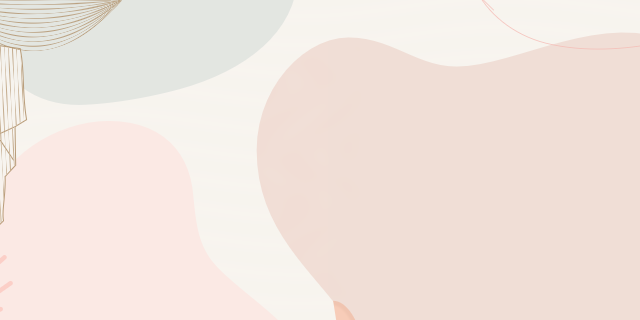
A Shadertoy shader for this background:

```glsl
// Pastel paper backdrop: soft organic blobs with a fine pink line, and a
// hatched bowl and hanging cloth in tan ink at the left. Blobs are closed
// Bezier paths turned into signed distances; hatching is repeated lines.

const vec3 PAPER = vec3(0.970, 0.957, 0.936);
const vec3 SAGE  = vec3(0.890, 0.900, 0.884);
const vec3 BLUSH = vec3(0.985, 0.912, 0.894);
const vec3 SAND  = vec3(0.940, 0.870, 0.838);
const vec3 ROSE  = vec3(0.960, 0.730, 0.705);
const vec3 PEACH = vec3(0.970, 0.800, 0.720);
const vec3 CORAL = vec3(0.985, 0.810, 0.780);
const vec3 INK   = vec3(0.700, 0.580, 0.430);
const float INK_WIDTH = 0.0016;   // half width of the drawn lines
const float BOWL_LINES = 11.0;
const float CLOTH_LINES = 80.0;   // folds per unit of width
const int CURVE_STEPS = 14;

// Path state: shaded point, pen position, squared distance, inside sign
vec2 p, pen;
float dist2, side;

void moveTo(float x, float y) { pen = vec2(x, y); dist2 = 1e3; side = 1.0; }

void lineTo(float x, float y) {
    vec2 b = vec2(x, y), e = b - pen, w = p - pen;
    vec2 d = w - e * clamp(dot(w, e) / dot(e, e), 0.0, 1.0);
    dist2 = min(dist2, dot(d, d));
    bvec3 c = bvec3(p.y >= pen.y, p.y < b.y, e.x * w.y > e.y * w.x);
    if (all(c) || all(not(c))) side = -side;
    pen = b;
}

void curveTo(float bx, float by, float cx, float cy, float dx, float dy) {
    vec2 a = pen, b = vec2(bx, by), c = vec2(cx, cy), d = vec2(dx, dy);
    for (int i = 1; i < CURVE_STEPS; i++) {
        float t = float(i) / float(CURVE_STEPS);
        vec2 m = mix(b, c, t);
        vec2 q = mix(mix(mix(a, b, t), m, t), mix(m, mix(c, d, t), t), t);
        lineTo(q.x, q.y);
    }
    lineTo(dx, dy);
}

float cover(float d) { return clamp(0.5 - d * iResolution.y, 0.0, 1.0); }
float fillPath() { return cover(side * sqrt(dist2)); }
float strokePath(float halfWidth) { return cover(sqrt(dist2) - halfWidth); }

float sageBlob() {
    moveTo(0.922, -0.013);
    curveTo(0.885, 0.13, 0.742, 0.229, 0.56, 0.279);
    curveTo(0.456, 0.307, 0.339, 0.326, 0.247, 0.328);
    curveTo(0.13, 0.328, 0.026, 0.273, -0.013, 0.156);
    lineTo(-0.013, -0.013);
    lineTo(0.922, -0.013);
    return fillPath();
}

float blushBlob() {
    moveTo(-0.013, 0.586);
    curveTo(0.039, 0.469, 0.195, 0.378, 0.339, 0.378);
    curveTo(0.508, 0.378, 0.594, 0.477, 0.604, 0.612);
    curveTo(0.612, 0.69, 0.617, 0.75, 0.656, 0.807);
    curveTo(0.703, 0.872, 0.807, 0.938, 0.885, 1.016);
    lineTo(-0.013, 1.016);
    lineTo(-0.013, 0.586);
    return fillPath();
}

float sandBlob() {
    moveTo(1.089, 0.117);
    curveTo(0.951, 0.117, 0.802, 0.273, 0.802, 0.469);
    curveTo(0.802, 0.69, 0.938, 0.813, 1.042, 0.943);
    lineTo(1.094, 1.016);
    lineTo(2.031, 1.016);
    lineTo(2.031, 0.109);
    curveTo(1.823, 0.068, 1.589, 0.208, 1.427, 0.208);
    curveTo(1.302, 0.208, 1.224, 0.117, 1.089, 0.117);
    return fillPath();
}

void drawCloth(inout vec3 col) {
    moveTo(-0.02, 0.14);
    lineTo(0.063, 0.152);
    curveTo(0.077, 0.22, 0.069, 0.29, 0.083, 0.374);
    lineTo(0.047, 0.396);
    lineTo(0.049, 0.516);
    lineTo(0.016, 0.552);
    curveTo(0.018, 0.61, 0.005, 0.66, 0.011, 0.69);
    lineTo(-0.02, 0.72);
    lineTo(-0.02, 0.14);
    float inside = fillPath();
    col = mix(col, PAPER, 0.85 * inside);
    pen = vec2(0.047, 0.396);                     // inner folds
    lineTo(-0.01, 0.422);
    lineTo(0.042, 0.5);
    float fold = (p.x - 0.05 * p.y) * CLOTH_LINES;
    float reach = 0.5 + 0.5 * sin(p.y * 27.0 + 1.7 * floor(fold));
    float hatch = cover(abs(fract(fold) - 0.5) / CLOTH_LINES - INK_WIDTH * reach);
    col = mix(col, INK, max(0.75 * inside * hatch, 0.9 * strokePath(INK_WIDTH)));
}

// Hatch lines follow scaled copies of the bowl's parabolic lower edge
void drawBowl(inout vec3 col) {
    float across = (p.x - 0.104) / 0.276;
    float depth = 0.159 * (1.0 - across * across);
    float level = p.y / max(depth, 0.001) * BOWL_LINES + 0.5;
    float taper = 0.55 + 0.45 * sin(p.x * 24.0 + 2.4 * floor(level));
    float slope = sqrt(1.0 + pow(1.15 * across, 2.0));
    float contour = abs(fract(level) - 0.5) * depth / BOWL_LINES / slope;
    float inBowl = cover((p.y - depth) / slope - INK_WIDTH) * step(p.x, 0.38);
    col = mix(col, INK, 0.85 * inBowl * cover(contour - INK_WIDTH * taper));
}

void mainImage(out vec4 fragColor, in vec2 fragCoord) {
    p = fragCoord / iResolution.y;
    p.y = 1.0 - p.y;                              // y runs down from the top

    // Paper with faint streaks, then the blobs; the sand one is mottled at left
    vec3 col = PAPER + 0.002 * sin(p.y * 70.0 + 2.0 * sin(p.x * 5.0));
    col = mix(col, SAGE, sageBlob());
    col = mix(col, BLUSH, blushBlob());
    float mottle = sin(p.x * 31.0 + 2.0 * sin(p.y * 17.0)) * sin(p.y * 23.0 + p.x * 9.0);
    float wash = 0.004 - 0.004 * smoothstep(0.95, 1.2, p.x);
    col = mix(col, SAND + wash * vec3(1.0, mottle, mottle), sandBlob());

    // Fine pink line with a short hook
    moveTo(1.542, 0.031);
    lineTo(1.5, -0.01);
    curveTo(1.542, 0.057, 1.615, 0.112, 1.706, 0.135);
    curveTo(1.81, 0.161, 1.927, 0.156, 2.018, 0.141);
    col = mix(col, ROSE, 0.8 * strokePath(0.0013));

    // Peach petal with a darker upper rim
    moveTo(1.041, 0.94);
    curveTo(1.073, 0.94, 1.099, 0.974, 1.115, 1.01);
    float rim = 1.0 - smoothstep(0.008, 0.02, sqrt(dist2));
    lineTo(1.052, 1.01);
    lineTo(1.041, 0.94);
    col = mix(col, PEACH - 0.03 * rim, fillPath());

    // Coral leaf tips at the left edge
    for (float i = 0.0; i < 3.0; i++) {
        moveTo(0.014 + 0.044 * i - 0.025 * i * i, 0.804 + 0.081 * i);
        lineTo(pen.x - 0.05, pen.y + 0.045 - 0.01 * i);
        col = mix(col, CORAL, strokePath(0.007));
    }

    drawCloth(col);
    drawBowl(col);
    fragColor = vec4(col, 1.0);
}
```
